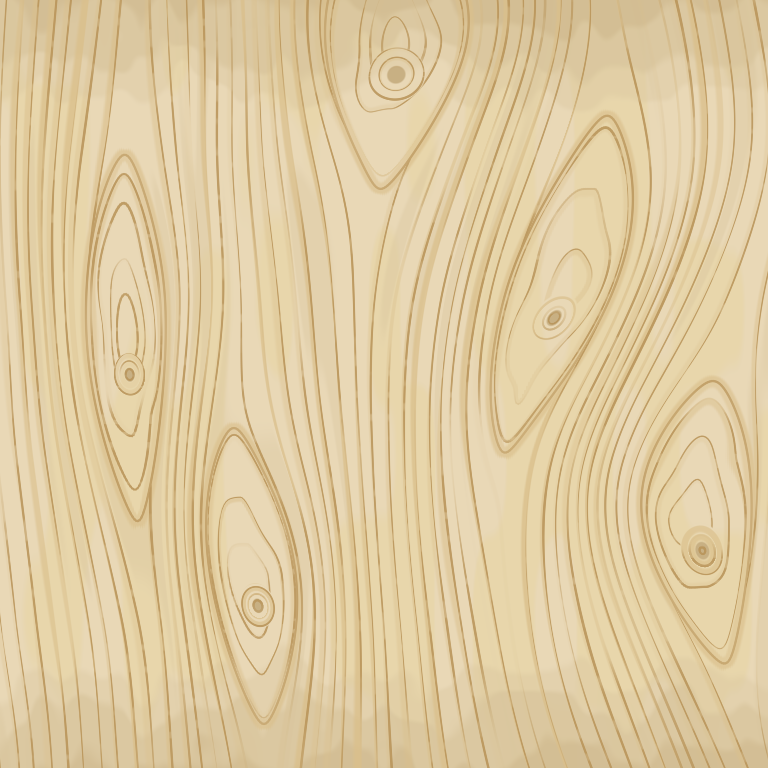
This texture is drawn by a WebGL 2 fragment shader. Its source:

```glsl
#version 300 es
precision highp float;
// Pale wood board with drawn grain: vertical lines are contours of a field
// that is pushed aside by scattered drop-shaped knots. Each knot is filled
// with nested rings and a round eye; soft tan bands shade the lines.
uniform vec2 u_resolution;
out vec4 fragColor;

const int KNOTS = 5;
const float PI = 3.14159;
const float GRAIN_COUNT = 41.0;
const float RING_COUNT = 4.0;
const vec3 CREAM = vec3(0.912, 0.846, 0.715);
const vec3 WARM_CREAM = vec3(0.908, 0.838, 0.672);
const vec3 SHADE = vec3(0.845, 0.768, 0.61);
const vec3 TAN = vec3(0.855, 0.75, 0.545);
const vec3 DUSK = vec3(0.785, 0.69, 0.515);
const vec3 LINE = vec3(0.72, 0.575, 0.345);

float hash(vec2 p) {
  return fract(sin(dot(p, vec2(127.1, 311.7))) * 43758.5453);
}

float noise(vec2 p) {
  vec2 i = floor(p), f = fract(p);
  f = f * f * (3.0 - 2.0 * f);
  return mix(mix(hash(i), hash(i + vec2(1, 0)), f.x),
             mix(hash(i + vec2(0, 1)), hash(i + vec2(1, 1)), f.x), f.y);
}

// Radius of nested pointed ovals; 1 is the rim.
float lensRadius(vec2 q) {
  float ax2 = q.x * q.x + 0.04;
  return 0.5 * (sqrt(ax2) + sqrt(ax2 + 4.0 * q.y * q.y));
}

// Gradient length per canvas height.
float slopeOf(float field) {
  return length(vec2(dFdx(field), dFdy(field))) * u_resolution.y;
}

// Ink line around a signed distance.
float inkLine(float dist, float halfWidth) {
  float soft = max(0.0015, 1.1 / u_resolution.y);
  return 1.0 - smoothstep(halfWidth, halfWidth + soft, abs(dist));
}

// Soft band lying on the negative side of a line.
float sideBand(float dist, float reach) {
  return smoothstep(-reach, -0.5 * reach, dist) * (1.0 - smoothstep(0.0, 0.002, dist));
}

// One line and band per unit of the field: x = line, y = band.
vec2 strokes(float field, float along, float seed) {
  float slope = max(slopeOf(field), 6.0);
  float id = floor(field), f = fract(field);
  float lane = id * 7.0 + seed;
  float dist = (f - mix(0.5, 0.85, hash(vec2(id, seed)))) / slope;
  float width = mix(-0.0003, 0.0011, noise(vec2(lane, along * 6.0)));
  float fade = smoothstep(0.08, 0.5, noise(vec2(lane + 2.0, along * 5.0)));
  float chips = mix(0.6, 1.0, smoothstep(0.1, 0.35, noise(vec2(lane, along * 70.0))));
  float reach = mix(0.0, 0.013, noise(vec2(lane + 4.0, along * 3.5)));
  float band = sideBand(dist, reach) * smoothstep(0.0, 0.15, f);
  return vec2(inkLine(dist, width) * fade * chips,
              band * mix(0.1, 1.0, hash(vec2(seed, id + 3.0))));
}

void main() {
  vec2 uv = gl_FragCoord.xy / u_resolution.y;

  // Slow sway of the whole board, leaning most on the right
  vec2 p = uv;
  p.x -= 0.07 * smoothstep(0.4, 0.8, uv.x) * sin(PI * (uv.y - 0.6) / 0.6);
  p.x += 0.035 * (1.0 - smoothstep(0.2, 0.5, uv.x)) * sin(PI * (uv.y - 0.3));
  p.x += 0.05 * (noise(uv * vec2(2.5, 2.0) + 4.0) - 0.5);
  p.x += 0.012 * (noise(uv * vec2(6.0, 5.0) + 9.0) - 0.5);

  // Knots push the grain aside; keep the nearest one
  float grain = p.x, radius = 1e3, eye = 1e3, knotSeed = 0.0;
  vec2 knotPoint = vec2(0.0);
  for (int i = 0; i < KNOTS; i++) {
    float k = float(i);
    vec2 centre = vec2(0.18 + 0.13 * k + 0.0165 * k * k, fract(0.56 - 0.31 * k));
    vec2 size = vec2(0.067, 0.24) * mix(vec2(0.85), vec2(1.15), vec2(hash(vec2(k, 2.0)), hash(vec2(k, 5.0))));
    vec2 d = p - centre;
    d.x -= d.y * 0.2 * (hash(vec2(k, 8.0)) - 0.4);
    vec2 q = d / size;
    float taper = hash(vec2(k, 11.0)) * 0.5;
    q.x /= 1.0 + taper * q.y / sqrt(1.0 + q.y * q.y);
    float r = lensRadius(q);
    grain -= d.x * min(1.0, exp(0.55 * (1.0 - r * r)));
    if (r < radius) {
      radius = r;
      knotPoint = q;
      knotSeed = k;
      vec2 core = d - size * vec2(0.05, -0.18);
      eye = length(core * vec2(1.0, 0.85)) / (0.4 * size.x);
    }
  }

  // Line work outside, inside and in the eye of a knot
  float wobble = noise(knotPoint * vec2(1.6, 2.6) + knotSeed * 5.0) - 0.5;
  float rings = radius * RING_COUNT + 1.5 * wobble * (1.0 - smoothstep(0.6, 1.0, radius));
  vec2 outer = strokes(grain * GRAIN_COUNT + 50.0, uv.y, 1.0);
  vec2 inner = strokes(rings, uv.y * 2.0, 20.0 + knotSeed);
  vec2 eyeRings = strokes(eye * 3.0 + 0.4 * wobble, uv.y * 4.0, 60.0 + knotSeed);
  float rimDist = (radius - 1.0) / max(slopeOf(radius), 1.0);
  float inside = 1.0 - smoothstep(-0.001, 0.001, rimDist);
  float inEye = inside * (1.0 - smoothstep(0.96, 1.04, eye));
  vec2 ink = mix(outer, inner * vec2(1.0, 0.7), inside);
  ink = mix(ink, eyeRings, inEye);
  float rim = inkLine(rimDist, 0.0008) * mix(0.5, 1.0, noise(uv * 9.0));
  float rimBand = max(0.8 * sideBand(-rimDist, 0.009), 0.6 * sideBand(rimDist, 0.011));

  // Flat washes of wood colour, darker in steps toward top and bottom
  float blotch = noise(uv * vec2(16.0, 9.0)) * 0.6 + noise(uv * vec2(38.0, 24.0)) * 0.4;
  vec3 colour = mix(CREAM, WARM_CREAM, smoothstep(0.46, 0.56, noise(uv * vec2(22.0, 5.0))));
  float streak = noise(vec2(grain * 60.0, uv.y * 3.0));
  colour = mix(colour, SHADE, 0.35 * smoothstep(0.68, 0.8, streak) * (1.0 - inside));
  float edge = abs(uv.y - 0.5) * 2.0 + 0.22 * (blotch - 0.5);
  colour = mix(colour, SHADE, 0.35 * smoothstep(0.75, 0.78, edge));
  colour = mix(colour, SHADE, 0.7 * smoothstep(0.84, 0.87, edge));
  colour = mix(colour, DUSK, 0.4 * smoothstep(0.94, 0.97, edge));

  // Bands, eye centre, then lines
  colour = mix(colour, TAN, 0.8 * max(ink.y, rimBand));
  colour = mix(colour, DUSK, inEye * (1.0 - smoothstep(0.28, 0.36, eye)));
  colour = mix(colour, LINE, 0.85 * max(ink.x, rim));
  fragColor = vec4(colour, 1.0);
}
```
